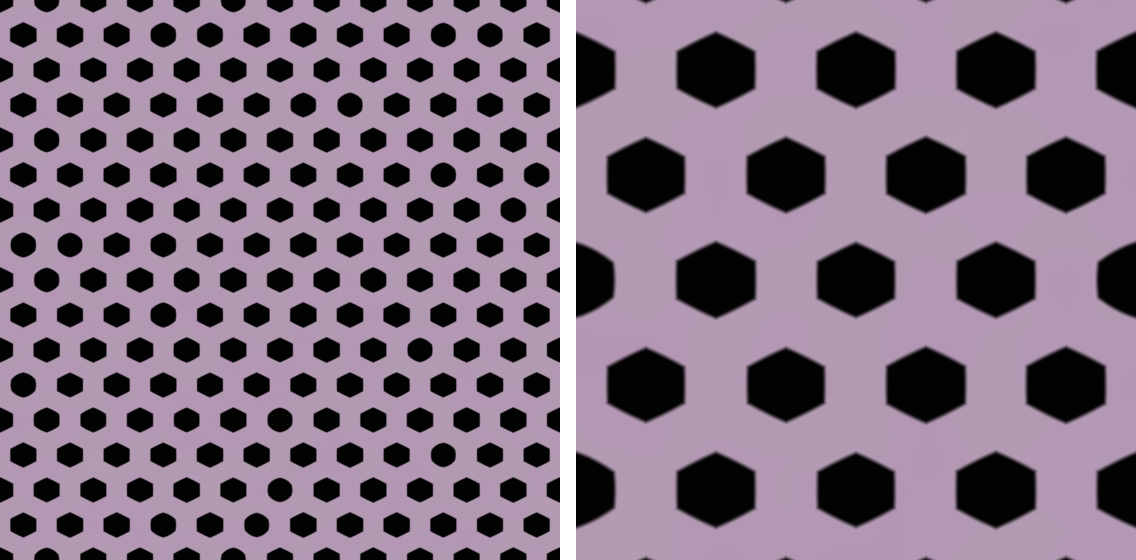
Left, the full canvas; right, a detail of the centre.
Reproduce this pattern procedurally as a three.js fragment shader.

```glsl
// Mauve sheet punched with staggered, pointy-top black hexagons: 12 across, 16 rows.
// Each hole is a distance function around its nearest lattice point, with slight
// hashed changes of size and roundness; faint wrapping noise mottles the sheet.
varying vec2 vUv;

float hash(vec2 p) {
  return fract(sin(dot(p, vec2(127.1, 311.7))) * 43758.5453);
}

// Value noise that repeats after the given whole number of cells.
float wrapNoise(vec2 uv, float cells) {
  vec2 p = uv * cells;
  vec2 i = floor(p);
  vec2 f = smoothstep(0.0, 1.0, fract(p));
  vec2 lo = mod(i, cells);
  vec2 hi = mod(i + 1.0, cells);
  return mix(mix(hash(lo), hash(vec2(hi.x, lo.y)), f.x),
             mix(hash(vec2(lo.x, hi.y)), hash(hi), f.x), f.y);
}

// Slightly squat hexagon with upright sides.
float hexagon(vec2 p, float halfWidth, float halfHeight) {
  p = abs(p);
  vec2 normal = normalize(vec2(0.5 * halfHeight, halfWidth));
  return max(p.x - halfWidth, dot(p - vec2(0.0, halfHeight), normal));
}

void main() {
  // Nearest lattice point; every other row is shifted by half a repeat.
  vec2 grid = vec2(12.0, 16.0);
  vec2 p = vUv * grid;
  float row = floor(p.y + 0.5);
  float shift = 0.5 * mod(row, 2.0);
  float column = floor(p.x - shift + 0.5);
  vec2 local = (p - vec2(column + shift, row)) / grid;
  vec2 id = mod(vec2(column, row), grid);

  // Holes: mostly crisp hexagons, a few worn towards circles.
  float roundness = 0.1 + 0.6 * smoothstep(0.82, 1.0, hash(id + 7.0));
  float hole = mix(hexagon(local, 0.0236, 0.0226), length(local) - 0.0217, roundness);
  hole += 0.0006 * (hash(id + 31.0) - 0.5);

  // Sheet: faint drift between pinkish and greyish mauve.
  float tint = wrapNoise(vUv, 24.0) + 0.5 * wrapNoise(vUv, 48.0) - 0.75;
  vec3 sheet = vec3(0.70, 0.60, 0.70) + tint * vec3(0.006, -0.022, 0.012);

  float cover = smoothstep(-0.0018, 0.0018, hole);
  gl_FragColor = vec4(mix(vec3(0.008), sheet, cover), 1.0);
}
```
